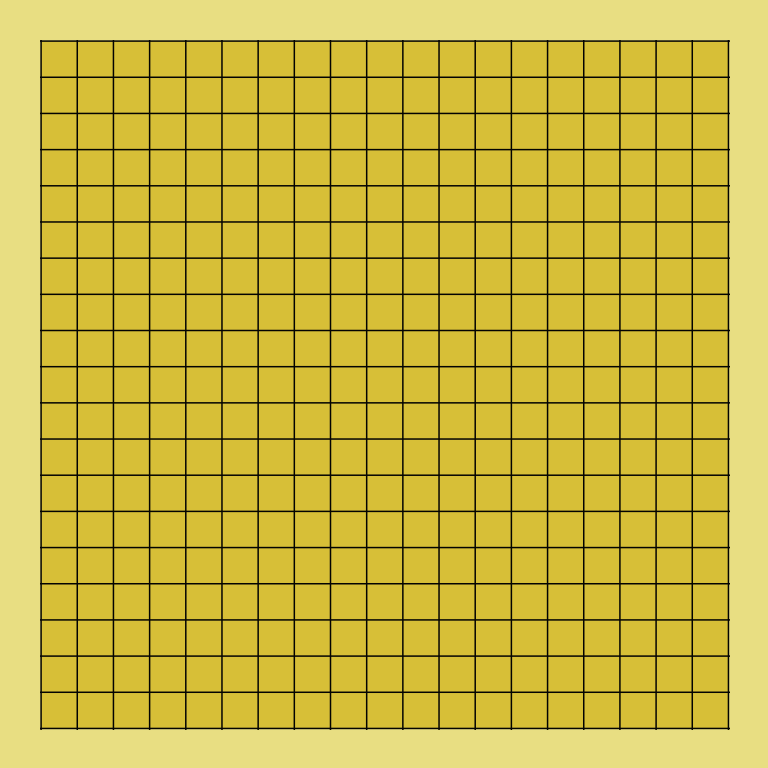
A Shadertoy shader for this pattern:

```glsl
// Square board ruled into 19 by 19 cells with thin black lines on ochre,
// set in a plain pale margin. Distances to the nearest rule give smooth
// coverage; the uniform margin meets itself at every edge, so it tiles.

const float CELLS = 19.0;                         // cells across and down
const float BOARD_SIZE = 0.895;                   // outer rule to outer rule
const vec2 BOARD_CENTER = vec2(0.501, 0.499);
const float LINE_WIDTH = 1.0 / 512.0;
const vec3 MARGIN_COLOR = vec3(0.91, 0.87, 0.51);
const vec3 BOARD_COLOR = vec3(0.845, 0.748, 0.215);
const vec3 LINE_COLOR = vec3(0.01, 0.01, 0.005);

// Share of a pixel lying inside a signed distance, for each axis
vec2 coverage(vec2 dist, vec2 pixel) {
    return clamp(0.5 - dist / pixel, 0.0, 1.0);
}

// Coverage of a square of the given half size
float squareMask(vec2 p, float halfSize, vec2 pixel) {
    vec2 inside = coverage(abs(p) - halfSize, pixel);
    return inside.x * inside.y;
}

// Coverage of the rules, kept at least one pixel wide and faded to suit
float ruleMask(vec2 p, vec2 pixel) {
    float pitch = BOARD_SIZE / CELLS;
    vec2 grid = (p + 0.5 * BOARD_SIZE) / pitch;
    vec2 nearest = clamp(floor(grid + 0.5), 0.0, CELLS);
    vec2 dist = abs(grid - nearest) * pitch;
    vec2 width = max(vec2(LINE_WIDTH), pixel);
    vec2 rules = coverage(dist - 0.5 * width, pixel) * LINE_WIDTH / width;
    return 1.0 - (1.0 - rules.x) * (1.0 - rules.y);
}

void mainImage(out vec4 fragColor, in vec2 fragCoord) {
    vec2 pixel = 1.0 / iResolution.xy;
    vec2 p = fract(fragCoord * pixel) - BOARD_CENTER;

    // Board fill, then rules trimmed to the outer frame
    float halfBoard = 0.5 * BOARD_SIZE;
    float halfFrame = halfBoard + 0.5 * LINE_WIDTH;
    vec3 color = mix(MARGIN_COLOR, BOARD_COLOR, squareMask(p, halfBoard, pixel));
    vec2 frame = step(abs(p), halfFrame + 0.5 * pixel);
    color = mix(color, LINE_COLOR, ruleMask(p, pixel) * frame.x * frame.y);

    fragColor = vec4(color, 1.0);
}
```
